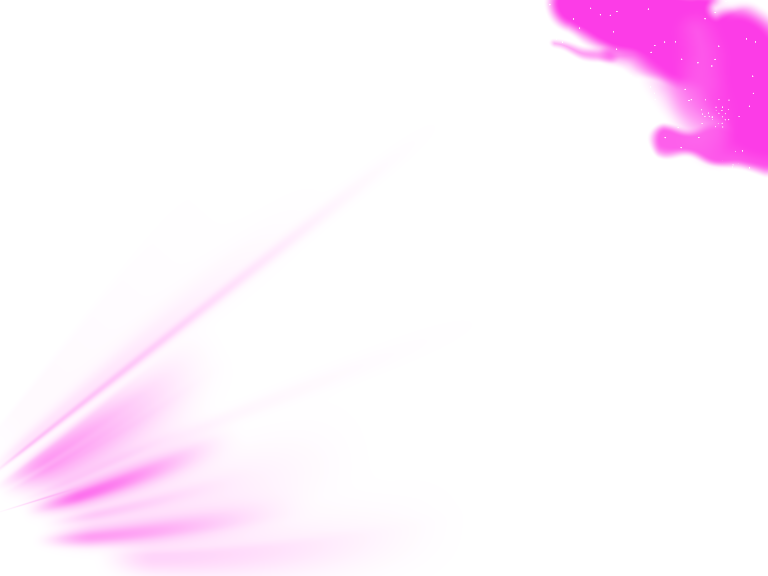
A Shadertoy shader for this background:

```glsl
// Magenta light rays fan out from the lower left of a white canvas, and a
// soft ink cloud fills the upper right corner. Rays are Gaussians in polar
// space; the cloud is a union of blurred, noise-warped tapered strokes.

const vec3 PAPER = vec3(1.0);
const vec3 MAGENTA = vec3(0.99, 0.235, 0.905);
const vec2 FAN_ORIGIN = vec2(-0.158, 0.0625);

float hash(vec2 p) {
    p = fract(p * vec2(0.1031, 0.1137));
    p += dot(p, p.yx + 33.33);
    return fract((p.x + p.y) * p.x * 97.3);
}

float noise(vec2 p) {
    vec2 cell = floor(p), f = fract(p);
    f = f * f * (3.0 - 2.0 * f);
    float low = mix(hash(cell), hash(cell + vec2(1, 0)), f.x);
    float high = mix(hash(cell + vec2(0, 1)), hash(cell + vec2(1, 1)), f.x);
    return mix(low, high, f.y);
}

// Layers one translucent coverage over another
float over(float base, float layer) {
    return 1.0 - (1.0 - base) * (1.0 - layer);
}

// polar = (angle, radius); span = radii where the ray begins and dies out
float ray(vec2 polar, float angle, float width, vec2 span, float strength) {
    float d = (polar.x - angle) / width;
    float rise = smoothstep(span.x, span.x + 0.11, polar.y);
    float fall = 1.0 - smoothstep(span.x + 0.1, span.y, polar.y);
    return strength * exp(-d * d) * rise * fall;
}

// Tapered stroke from a to b with blurred edges
float stroke(vec2 p, vec2 a, vec2 b, vec2 radii, float blur) {
    vec2 ab = b - a;
    float t = clamp(dot(p - a, ab) / dot(ab, ab), 0.0, 1.0);
    float d = length(p - a - ab * t) - mix(radii.x, radii.y, t);
    return 1.0 - smoothstep(-blur, blur, d);
}

float rayFan(vec2 p) {
    vec2 q = p - FAN_ORIGIN;
    vec2 polar = vec2(atan(q.y, q.x), length(q));
    // Inner rays bend slightly upward with distance
    vec2 bent = polar - vec2(0.2 * (polar.y - 0.3), 0.0);

    // Broad glows
    float ink = ray(bent, 0.50, 0.085, vec2(0.17, 0.66), 0.50);
    ink = over(ink, ray(bent, 0.36, 0.13, vec2(0.19, 0.60), 0.24));
    ink = over(ink, ray(bent, 0.10, 0.10, vec2(0.22, 0.85), 0.18));
    ink = over(ink, ray(bent, -0.10, 0.07, vec2(0.32, 1.0), 0.20));

    // Dense streaks
    ink = over(ink, ray(bent, 0.25, 0.050, vec2(0.20, 0.62), 0.74));
    ink = over(ink, ray(bent, 0.56, 0.030, vec2(0.16, 0.50), 0.25));
    ink = over(ink, ray(bent, 0.01, 0.045, vec2(0.21, 0.72), 0.50));
    ink = over(ink, ray(bent, 0.13, 0.025, vec2(0.23, 0.62), 0.14));
    ink = over(ink, ray(polar, 0.30, 0.007, vec2(0.14, 0.32), 0.25));

    // Fine grain along the rays, with a pale gap beneath the long beam
    ink *= 0.82 + 0.30 * noise(vec2(bent.x * 34.0, polar.y * 1.5));
    ink *= 1.0 - 0.65 * exp(-pow((polar.x - 0.638) / 0.018, 2.0));

    // Long beams and the faint upper wedge
    ink = over(ink, ray(polar, 0.667, 0.014, vec2(0.16, 1.22), 0.24));
    ink = over(ink, ray(polar, 0.695, 0.045, vec2(0.16, 1.00), 0.12));
    ink = over(ink, ray(polar, 0.367, 0.022, vec2(0.30, 1.15), 0.05));
    float wedge = smoothstep(0.6, 0.7, polar.x) * (1.0 - smoothstep(0.88, 0.92, polar.x));
    wedge *= smoothstep(0.18, 0.3, polar.y) * (1.0 - smoothstep(0.3, 0.88, polar.y));
    return over(ink, 0.025 * wedge);
}

// c is measured left and down from the upper right corner
float inkCloud(vec2 c) {
    vec2 wobble = vec2(noise(c * 22.0), noise(c * 22.0 + 40.0)) - 0.5;
    vec2 w = c + 0.016 * wobble;

    // Main masses
    float ink = stroke(w, vec2(0.335, 0.012), vec2(0.135, 0.065), vec2(0.038, 0.080), 0.014);
    ink = over(ink, stroke(w, vec2(0.057, 0.104), vec2(-0.012, 0.185), vec2(0.085, 0.100), 0.022));
    ink = over(ink, 0.75 * stroke(w, vec2(0.135, 0.125), vec2(0.08, 0.20), vec2(0.050, 0.060), 0.040));

    // Lower tail and thin left wisp
    ink = over(ink, 0.82 * stroke(w, vec2(0.184, 0.243), vec2(0.0, 0.260), vec2(0.017, 0.036), 0.010));
    ink = over(ink, 0.50 * stroke(w, vec2(0.375, 0.080), vec2(0.27, 0.098), vec2(0.003, 0.010), 0.008));
    ink = over(ink, 0.50 * stroke(w, vec2(0.27, 0.098), vec2(0.17, 0.110), vec2(0.010, 0.016), 0.014));

    // Pale fold through the middle and a notch at the top
    ink *= 1.0 - 0.14 * stroke(w, vec2(0.12, 0.06), vec2(0.11, 0.22), vec2(0.020, 0.035), 0.030);
    ink *= 1.0 - 0.85 * stroke(w, vec2(0.088, 0.016), vec2(0.025, -0.012), vec2(0.010, 0.018), 0.011);
    return ink;
}

// Scattered pale dots, densest around a centre
float speckles(vec2 p, vec2 centre, float spread) {
    vec2 grid = p * 170.0, cell = floor(grid);
    vec2 spot = 0.3 + 0.4 * vec2(hash(cell + 7.0), hash(cell + 19.0));
    float dotMask = 1.0 - smoothstep(0.10, 0.30, length(fract(grid) - spot));
    float density = 0.35 * exp(-dot(p - centre, p - centre) / (spread * spread));
    return dotMask * step(hash(cell + 3.0), density);
}

void mainImage(out vec4 fragColor, in vec2 fragCoord) {
    vec2 p = fragCoord / iResolution.xy * vec2(4.0 / 3.0, 1.0);
    vec2 corner = vec2(4.0 / 3.0, 1.0) - p;

    float cloud = inkCloud(corner);
    cloud *= 1.0 - 0.7 * speckles(corner, vec2(0.088, 0.198), 0.022);
    cloud *= 1.0 - 0.6 * speckles(corner, vec2(0.062, 0.283), 0.014);
    float ink = over(rayFan(p), cloud);
    fragColor = vec4(mix(PAPER, MAGENTA, ink), 1.0);
}
```
